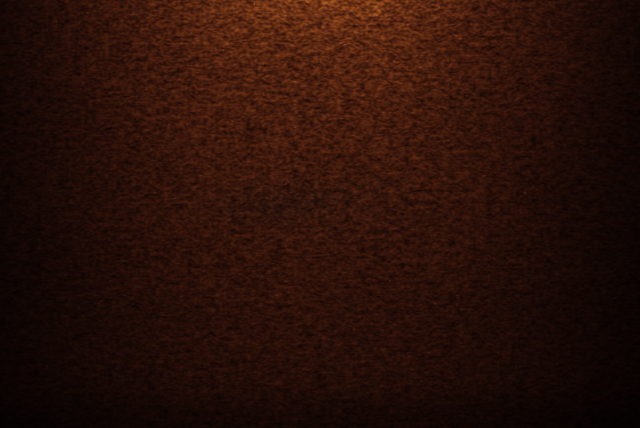
A Shadertoy shader for this texture:

```glsl
vec2 hashGradient(vec2 cell) {
    vec3 p = fract(cell.xyx * vec3(0.1031, 0.1030, 0.0973));
    p += dot(p, p.yzx + 33.33);
    float angle = 6.28318 * fract((p.x + p.y) * p.z);
    return vec2(cos(angle), sin(angle));
}

// Gradient noise, roughly -0.7 to 0.7
float gradientNoise(vec2 p) {
    vec2 cell = floor(p);
    vec2 f = p - cell;
    vec2 blend = f * f * f * (f * (f * 6.0 - 15.0) + 10.0);
    float a = dot(hashGradient(cell), f);
    float b = dot(hashGradient(cell + vec2(1, 0)), f - vec2(1, 0));
    float c = dot(hashGradient(cell + vec2(0, 1)), f - vec2(0, 1));
    float d = dot(hashGradient(cell + vec2(1, 1)), f - vec2(1, 1));
    return mix(mix(a, b, blend.x), mix(c, d, blend.x), blend.y);
}

// Layers of short, mostly horizontal fibres
float fibreGrain(vec2 p) {
    p.y += 0.006 * gradientNoise(p * vec2(24.0, 30.0));
    vec2 frequency = vec2(30.0, 75.0);
    float weight = 0.45;
    float sum = 0.0;
    for (int i = 0; i < 3; i++) {
        sum += weight * gradientNoise(p * frequency + float(i) * 37.3);
        frequency *= vec2(1.9, 1.55);
        weight *= 1.15;
    }
    return sum;
}

// Broad uneven shading of the surface
float mottling(vec2 p) {
    return 0.6 * gradientNoise(p * vec2(5.0, 9.0) + 11.0)
         + 0.4 * gradientNoise(p * vec2(13.0, 28.0) + 53.0);
}

// Sparse bright flecks
float flecks(vec2 p) {
    float n = gradientNoise(p * vec2(95.0, 150.0) + 91.0);
    return smoothstep(0.36, 0.62, n);
}

float softSpot(vec2 p, vec2 center, vec2 radius) {
    vec2 d = (p - center) / radius;
    return exp(-dot(d, d));
}

// Overhead light, fading downward and toward both sides
float lampLight(vec2 uv) {
    float side = abs(uv.x - 0.49) / 0.43;
    float sideFade = exp(-pow(side, 2.6));
    float column = 0.105 + 0.19 * uv.y;
    float light = 0.012 + column * sideFade;
    light += 0.07 * softSpot(uv, vec2(0.50, 1.02), vec2(0.27, 0.26));
    light += 0.11 * softSpot(uv, vec2(0.53, 1.03), vec2(0.15, 0.09));
    return light * mix(0.65, 1.0, smoothstep(0.0, 0.12, uv.y));
}

// Deep brown to warm copper
vec3 copperTone(float light) {
    return vec3(light, light * (0.31 + 0.34 * light), light * 0.185 + 0.002);
}

void mainImage(out vec4 fragColor, in vec2 fragCoord) {
    vec2 uv = fragCoord / iResolution.xy;
    vec2 p = fragCoord / iResolution.y;

    float light = lampLight(uv);
    float texture_ = 1.0 + 0.85 * fibreGrain(p) + 0.16 * mottling(p);
    vec3 color = copperTone(light * max(texture_, 0.15));

    // Warm gray flecks catch the light
    color += vec3(0.42, 0.26, 0.18) * light * flecks(p);

    // Faint cool stain near the middle
    float stain = softSpot(uv, vec2(0.46, 0.52), vec2(0.11, 0.045));
    color = mix(color, color * vec3(0.80, 0.92, 1.12), 0.7 * stain);

    fragColor = vec4(clamp(color, 0.0, 1.0), 1.0);
}
```
